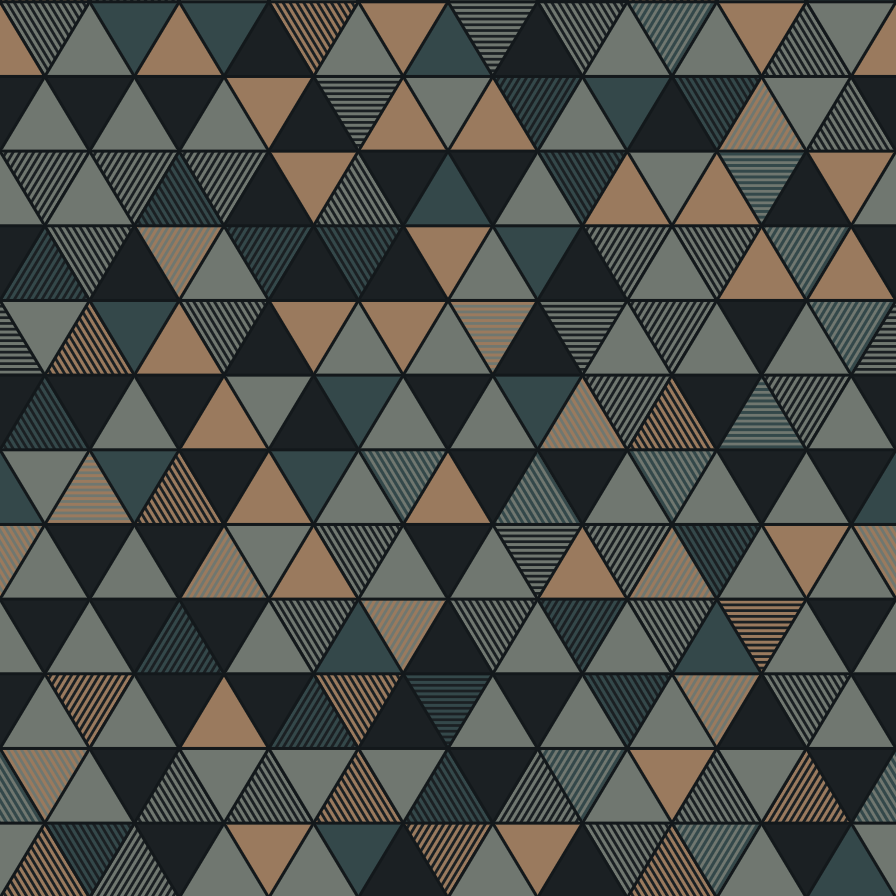
Write a WebGL 1 fragment shader that draws this pattern.

```glsl
precision highp float;

uniform vec2 u_resolution;

#define REPEATS vec2(10.0, 12.0)
#define TOP_MARGIN 0.024
#define LINE_WIDTH 0.0034
#define STRIPES 13.0
#define STRIPE_FILL 0.52
#define SEED 3.0
#define GREY vec3(0.438, 0.468, 0.438)
#define BLACK vec3(0.105, 0.127, 0.138)
#define COPPER vec3(0.602, 0.480, 0.368)
#define TEAL vec3(0.204, 0.284, 0.292)
#define LINE_COLOR vec3(0.075, 0.095, 0.105)

float hash(vec2 cell, float salt) {
  vec3 p = fract(vec3(cell * 7.0 + 1.7, salt * 5.0 + SEED) * vec3(0.1031, 0.1030, 0.0973));
  p += dot(p, p.yzx + 33.33);
  return fract((p.x + p.y) * p.z);
}

// Families: 0 grey, 1 black, 2 copper, 3 teal, 4 striped grey
float familyWeight(float family) {
  if (family < 0.5) return 0.42;
  if (family < 1.5) return 0.17;
  if (family < 2.5) return 0.23;
  return family < 3.5 ? 0.12 : 0.06;
}

// Weighted random choice that skips the families already taken
float pickFamily(vec2 cell, vec3 taken) {
  cell = mod(cell, vec2(2.0, 1.0) * REPEATS);
  float best = -1e6;
  float choice = 0.0;
  for (int i = 0; i < 5; i++) {
    float family = float(i);
    float score = log(hash(cell, family) + 1e-4) / familyWeight(family);
    vec3 gap = abs(taken - family);
    if (min(gap.x, min(gap.y, gap.z)) > 0.5 && score > best) {
      best = score;
      choice = family;
    }
  }
  return choice;
}

// Upward triangles choose freely, downward ones differ from their neighbours
float familyOf(vec2 cell) {
  vec3 taken = vec3(-1.0);
  if (mod(cell.x + cell.y, 2.0) > 0.5) {
    taken = vec3(pickFamily(cell - vec2(1.0, 0.0), taken),
                 pickFamily(cell + vec2(1.0, 0.0), taken),
                 pickFamily(cell - vec2(0.0, 1.0), taken));
  }
  return pickFamily(cell, taken);
}

float coverage(float dist, float pixel) {
  return clamp(0.5 - dist / pixel, 0.0, 1.0);
}

void main() {
  vec2 uv = gl_FragCoord.xy / u_resolution;
  float pixel = 1.0 / u_resolution.y;

  // One coordinate per line direction, with lines at whole numbers
  float across = uv.x * REPEATS.x;
  float down = (1.0 - uv.y) * REPEATS.y - TOP_MARGIN;
  vec3 axes = vec3(down, across - 0.5 * down, across + 0.5 * down);
  float slant = 1.0 / length(vec2(REPEATS.x, 0.5 * REPEATS.y));
  vec3 spacing = vec3(1.0 / REPEATS.y, slant, slant);

  vec3 band = floor(axes);
  vec2 cell = vec2(band.y + band.z + 1.0, band.x);
  float family = familyOf(cell);
  vec2 tile = mod(cell, vec2(2.0, 1.0) * REPEATS);

  // Ink and ground; a solid tile has the same colour for both
  vec3 ink = GREY;
  vec3 ground = GREY;
  if (family > 3.5) {
    ground = BLACK;
  } else if (family > 1.5) {
    ink = family < 2.5 ? COPPER : TEAL;
    float finish = hash(tile, 11.0);
    ground = finish < 0.5 ? ink : (finish < 0.8 ? BLACK : GREY);
  } else if (family > 0.5) {
    ink = BLACK;
    ground = BLACK;
  }

  // Stripes parallel to one of the sides
  float turn = hash(tile, 17.0);
  vec2 stripeAxis = turn < 0.15 ? vec2(axes.x, spacing.x)
                  : (turn < 0.68 ? vec2(axes.y, spacing.y) : vec2(axes.z, spacing.z));
  float stripe = abs(fract(stripeAxis.x * STRIPES) - 0.5) - 0.5 * STRIPE_FILL;
  vec3 color = mix(ground, ink, coverage(stripe * stripeAxis.y / STRIPES, pixel));

  // Dark lines between the triangles
  vec3 sides = abs(fract(axes + 0.5) - 0.5) * spacing;
  float side = min(sides.x, min(sides.y, sides.z)) - 0.5 * LINE_WIDTH;
  color = mix(color, LINE_COLOR, coverage(side, pixel));

  gl_FragColor = vec4(color, 1.0);
}
```
